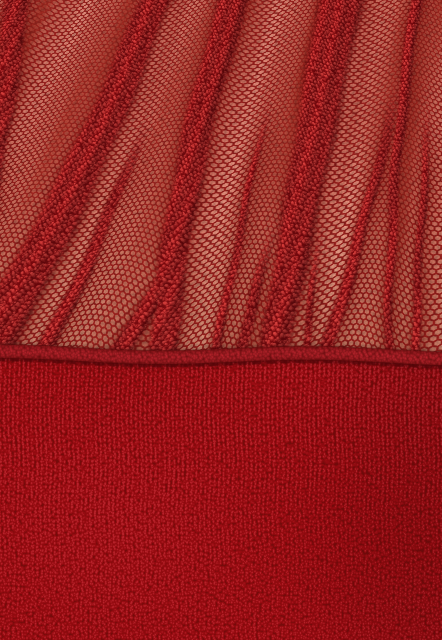
A WebGL 2 fragment shader for this texture:

```glsl
#version 300 es
precision highp float;
#define MESH_COLUMNS 72.0
#define MESH_ROWS 90.0
#define RIB_COUNT 97.0
#define KNIT_ROWS 150.0
#define CORD_RADIUS 0.011
#define STITCH_COUNT 31.0
#define FLECK_SCALE 165.0
#define FOLD_COUNT 12
uniform vec2 u_resolution;
out vec4 fragColor;

const vec3 DEEP_RED = vec3(0.44, 0.04, 0.04);
const vec3 RED = vec3(0.56, 0.04, 0.06);
const vec3 BRIGHT_RED = vec3(0.69, 0.13, 0.16);
const vec3 THREAD = vec3(0.56, 0.12, 0.11);
const vec3 SKIN = vec3(0.73, 0.40, 0.33);
const vec3 PALE = vec3(0.90, 0.64, 0.56);
// Fold centre line: x at the top, halfway down and at the seam
const vec3 FOLD_PATH[FOLD_COUNT] = vec3[](
  vec3(0.352, 0.178, -0.03), vec3(0.53, 0.425, 0.368), vec3(0.77, 0.695, 0.62),
  vec3(0.04, -0.02, -0.10), vec3(0.733, 0.50, 0.267), vec3(0.66, 0.57, 0.487),
  vec3(0.78, 0.655, 0.54), vec3(0.94, 0.85, 0.737), vec3(0.944, 0.895, 0.88),
  vec3(0.99, 0.96, 0.937), vec3(0.42, 0.28, 0.10), vec3(0.74, 0.73, 0.69));
// Half width at the top, half width at the seam, depth where it starts
const vec3 FOLD_SHAPE[FOLD_COUNT] = vec3[](
  vec3(0.034, 0.056, -0.3), vec3(0.034, 0.032, -0.3), vec3(0.050, 0.034, -0.3),
  vec3(0.028, 0.020, -0.3), vec3(0.010, 0.026, 0.62), vec3(0.005, 0.011, 0.25),
  vec3(0.008, 0.013, 0.60), vec3(0.008, 0.016, 0.20), vec3(0.013, 0.009, -0.3),
  vec3(0.006, 0.010, 0.25), vec3(0.004, 0.020, 0.30), vec3(0.005, 0.008, 0.60));

vec2 hash2(vec2 p) {
  return fract(sin(vec2(dot(p, vec2(127.1, 311.7)), dot(p, vec2(269.5, 183.3)))) * 43758.5);
}
// One near a scattered point, falling to zero between points
float cellular(vec2 p) {
  float nearest = 1.0;
  for (int k = 0; k < 9; k++) {
    vec2 o = vec2(k % 3 - 1, k / 3 - 1);
    nearest = min(nearest, length(o + hash2(floor(p) + o) - fract(p)));
  }
  return 1.0 - nearest;
}
// Distance inward from the nearest hexagon side
float hexEdge(vec2 p) {
  const vec2 r = vec2(1.0, 1.732);
  vec2 a = mod(p, r) - 0.5 * r, b = mod(p - 0.5 * r, r) - 0.5 * r;
  vec2 g = abs(dot(a, a) < dot(b, b) ? a : b);
  return 0.5 - max(g.x, dot(g, vec2(0.5, 0.866)));
}
// x: fold coverage, y: shadow on the right of folds, z: position across
vec3 foldsAt(float x, float v, float pixel) {
  vec3 result = vec3(0.0);
  for (int i = 0; i < FOLD_COUNT; i++) {
    vec3 path = FOLD_PATH[i], shape = FOLD_SHAPE[i];
    float bend = 2.0 * (path.x + path.z - 2.0 * path.y);
    float d = x - path.x - v * (path.z - path.x - bend) - bend * v * v;
    d += 0.003 * sin(v * 17.0 + float(i) * 2.3);
    float halfWidth = mix(shape.x, shape.y, v);
    float soft = 0.22 * halfWidth + pixel;
    float fade = smoothstep(shape.z, shape.z + 0.25, v);
    float cover = fade * (1.0 - smoothstep(halfWidth - soft, halfWidth + soft, abs(d)));
    if (cover > result.x) result.xz = vec2(cover, d / halfWidth);
    float gap = max(abs(d) - halfWidth, 0.0) * (d > 0.0 ? 40.0 : 90.0);
    result.y = max(result.y, fade * exp(-gap));
  }
  return result;
}
vec3 sheerNet(vec2 uv, float v, float pixel) {
  // Hexagonal mesh, slanted with the gathers and finer toward the top
  float slope = 0.38 - 0.3 * uv.x, flow = uv.x + v * slope;
  vec2 mesh = vec2((uv.x + 0.5 * v * slope) * MESH_COLUMNS + 0.8 * sin(flow * 26.0),
                   MESH_ROWS * (v - 0.2 * v * v) + 1.6 * sin(flow * 28.56));
  float hole = smoothstep(0.04, 0.24, hexEdge(mesh));
  float glint = cellular(vec2(flow, uv.y * 1.2) * FLECK_SCALE);
  // Light and haze running along the gathers
  float light = 0.5 + 0.5 * cos(28.56 * (flow - 0.2) + 0.8 * sin(v * 5.0));
  float streak = 0.5 + 0.3 * sin(flow * 71.0 + v * 3.0) + 0.2 * sin(flow * 133.0 - v * 4.0);
  float upper = 1.0 - smoothstep(0.2, 0.8, v);
  vec3 opening = mix(SKIN, PALE, light * (0.3 + 0.6 * streak));
  opening = mix(opening, vec3(0.70, 0.50, 0.40), 0.5 * smoothstep(0.5, 1.0, v));
  vec3 net = mix(THREAD, opening, hole * (0.98 - 0.2 * upper));
  net = mix(net, vec3(0.60, 0.17, 0.13), (1.0 - light) * streak * (0.35 + 0.4 * upper));
  net *= 0.88 + 0.24 * glint;
  // Layered folds: doubled mesh and glinting yarn
  vec3 fold = foldsAt(uv.x, v, pixel);
  net = mix(net, net * vec3(0.78, 0.50, 0.48), 0.75 * fold.y);
  float weave = smoothstep(0.0, 0.4, hexEdge(mesh * vec2(1.3, 1.2) + 0.5 * glint));
  float yarn = smoothstep(0.15, 0.95, 0.6 * glint + 0.4 * weave);
  vec3 cloth = mix(vec3(0.41, 0.02, 0.04), vec3(0.76, 0.22, 0.21), yarn);
  cloth *= 1.04 - 0.2 * smoothstep(-0.1, 1.0, fold.z) + 0.1 * sin(flow * 190.0);
  return mix(net, cloth, 0.92 * fold.x);
}
vec3 ribbedKnit(vec2 uv, float flecks) {
  float column = uv.x * RIB_COUNT + 0.2 * sin(uv.y * 40.0);
  float rib = 0.5 * cos(6.2832 * column);
  float loops = 0.5 * sin(6.2832 * (uv.y * KNIT_ROWS + abs(fract(column) - 0.5)));
  float clarity = 0.45 + 0.55 * smoothstep(0.05, 0.4, uv.y);
  float tone = 0.43 + clarity * (0.55 * rib + 0.16 * loops) + 1.1 * (flecks - 0.58);
  tone += 0.10 * sin(uv.x * 5.0 + 0.4) * sin(uv.y * 9.0);
  vec3 knit = mix(DEEP_RED, RED, smoothstep(-0.15, 0.4, tone));
  knit = mix(knit, BRIGHT_RED, smoothstep(0.35, 1.0, tone));
  return knit * (1.04 - 0.09 * smoothstep(0.6, 1.0, uv.x));
}
void main() {
  vec2 uv = gl_FragCoord.xy / u_resolution, pixel = 1.0 / u_resolution;
  float seam = 0.447 + 0.004 * cos(8.9 * uv.x) - 0.004 * uv.x;
  float offset = uv.y - seam, v = clamp((1.0 - uv.y) / (1.0 - seam), 0.0, 1.0);
  float flecks = cellular(uv * FLECK_SCALE * vec2(1.0, 1.3));
  vec3 color = mix(ribbedKnit(uv, flecks), sheerNet(uv, v, pixel.x), step(0.0, offset));
  // Narrow shadow beside the seam, deeper below it
  float beside = max(abs(offset) - CORD_RADIUS, 0.0);
  color *= 1.0 - (offset < 0.0 ? 0.3 : 0.2) * exp(-beside * 260.0);
  // Rounded, twisted cord
  float across = offset / CORD_RADIUS;
  float twist = 0.5 + 0.5 * sin(6.2832 * (uv.x * 80.0 + across * 0.5));
  float roundness = sqrt(max(1.0 - across * across, 0.0));
  vec3 cord = mix(DEEP_RED * 0.8, BRIGHT_RED, roundness * (0.2 + 0.2 * twist + 0.7 * flecks));
  color = mix(color, cord, 1.0 - smoothstep(-pixel.y, pixel.y, abs(offset) - CORD_RADIUS));
  // Dashed stitching under the cord
  float dash = smoothstep(0.12, 0.25, abs(fract(uv.x * STITCH_COUNT) - 0.5));
  float line = 1.0 - smoothstep(0.001, 0.0025 + pixel.y, abs(offset + CORD_RADIUS + 0.002));
  fragColor = vec4(mix(color, vec3(0.32, 0.02, 0.03), line * (0.2 + 0.5 * dash)), 1.0);
}
```
